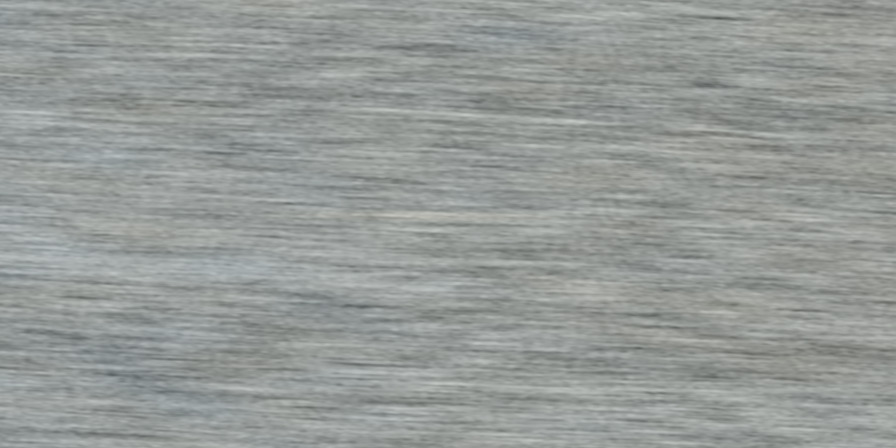
Give the GLSL for this texture, as a WebGL 1 fragment shader.

```glsl
precision highp float;
// Brushed grey metal with fine, nearly level streaks and a few long scratches.
uniform vec2 u_resolution;

vec3 hash3(vec2 cell) {
  vec3 h = fract(cell.xyx * vec3(0.1031, 0.1030, 0.0973));
  h += dot(h, h.yxz + 33.33);
  return fract((h.xxy + h.yzz) * h.zyx);
}

// Cellular noise: each cell adds one soft light or dark ellipse of the given size.
float streaks(vec2 p, vec2 size, float seed) {
  vec2 q = p / size + seed;
  vec2 cell = floor(q);
  float sum = 0.0;
  for (int j = -1; j <= 1; j++) {
    for (int i = -1; i <= 1; i++) {
      vec2 neighbour = cell + vec2(float(i), float(j));
      vec3 rnd = hash3(neighbour);
      vec2 d = q - neighbour - rnd.xy;
      float fall = max(0.0, 1.0 - dot(d, d));
      sum += (2.0 * rnd.z - 1.0) * fall * fall;
    }
  }
  return sum;
}

// Long thin line that fades out towards both ends.
float scratch(vec2 p, vec2 center, float halfLength, float width, float slope) {
  vec2 d = p - center;
  d.y += slope * d.x;
  d /= vec2(halfLength, width);
  return exp(-d.y * d.y) * smoothstep(1.0, 0.3, abs(d.x));
}

void main() {
  vec2 p = gl_FragCoord.xy / u_resolution.y;

  // Brushing direction: falls slightly to the right with a faint wave
  vec2 b = p;
  b.y += 0.045 * p.x + 0.005 * sin(2.3 * p.x + 3.0 * p.y);

  // Streak layers, coarse to fine; the lower part is more deeply brushed
  float depth = mix(1.35, 0.6, smoothstep(0.05, 0.55, p.y));
  float tone = 0.026 * streaks(b, vec2(0.95, 0.070), 71.3);
  tone += 0.044 * depth * streaks(b, vec2(0.40, 0.014), 37.7);
  tone += 0.082 * mix(0.85, 1.0, depth) * streaks(b, vec2(0.10, 0.0060), 113.1);
  tone += 0.044 * streaks(b, vec2(0.015, 0.0050), 211.9);

  // Broad sheen: dim band near the top, brighter left side and top edge
  vec2 dim = (p - vec2(1.2, 0.85)) / vec2(1.1, 0.12);
  vec2 glow = (p - vec2(0.0, 0.45)) / vec2(0.5, 0.30);
  tone += 0.016 * exp(-dot(glow, glow)) - 0.026 * exp(-dot(dim, dim));
  tone += 0.022 * smoothstep(0.93, 1.0, p.y);

  // Scratches, broken up along their length
  float broken = 0.8 + 0.5 * streaks(b, vec2(0.07, 0.03), 19.4);
  float bright = scratch(p, vec2(1.25, 0.730), 1.15, 0.0050, 0.063);
  float warm = scratch(p, vec2(0.93, 0.518), 0.42, 0.011, 0.01);
  float dark = scratch(p, vec2(0.98, 0.537), 0.30, 0.005, 0.01);
  tone += broken * (0.13 * bright + 0.06 * warm - 0.08 * dark);

  // Grey-green metal, cool on the left and warm on the right, with faint blotches
  float value = 0.593 + tone - 0.8 * tone * tone;
  float warmth = 0.6 * (p.x - 0.9) + 0.7 * streaks(b, vec2(0.22, 0.05), 53.6) + 1.6 * warm;
  vec3 color = value + vec3(-0.010, 0.009, 0.0) + warmth * vec3(0.009, 0.001, -0.012);
  gl_FragColor = vec4(color, 1.0);
}
```
